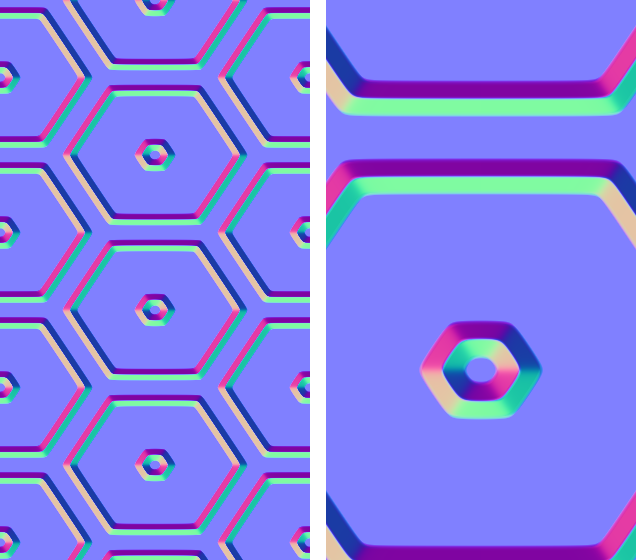
Left, the full canvas; right, a detail of the centre.
Give the GLSL for this texture map, as a Shadertoy shader.

```glsl
const float PLATE_RADIUS = 0.4167;  // row spacing is 1
const float STUD_RADIUS = 0.0693;
const float GROOVE_HALF_WIDTH = 0.0335;
const float GROOVE_SLOPE = 3.7;
const float CORNER_SOFTNESS = 0.012;
const float BEVEL_SOFTNESS = 0.006;

float softMax(float a, float b, float k) {
    return 0.5 * (a + b + sqrt((a - b) * (a - b) + k * k));
}

// Flat-topped hexagon, widened so that two columns span two units
float hexDistance(vec2 p, float softness) {
    p = sqrt(p * p + softness * softness);
    return softMax(p.y, dot(p, vec2(0.75, 0.5)), softness);
}

// Two interleaved lattices form the staggered columns
float honeycomb(vec2 p, float softness) {
    vec2 period = vec2(2.0, 1.0);
    vec2 oddColumn = mod(p + vec2(0.0, 0.5), period) - 0.5 * period;
    vec2 evenColumn = mod(p + vec2(1.0, 0.0), period) - 0.5 * period;
    return min(hexDistance(oddColumn, softness), hexDistance(evenColumn, softness));
}

// V-shaped grooves around each plate and its central stud
float surfaceHeight(vec2 p, float halfWidth, float slope) {
    float d = honeycomb(p, CORNER_SOFTNESS);
    float toGroove = min(abs(d - PLATE_RADIUS), abs(d - STUD_RADIUS));
    return slope * min(toGroove - halfWidth, 0.0);
}

// Central differences soften the bevel edges
vec3 surfaceNormal(vec2 p, float stepSize) {
    vec2 e = vec2(stepSize, 0.0);
    float w = GROOVE_HALF_WIDTH;
    float s = GROOVE_SLOPE;
    vec2 gradient = vec2(
        surfaceHeight(p + e.xy, w, s) - surfaceHeight(p - e.xy, w, s),
        surfaceHeight(p + e.yx, w, s) - surfaceHeight(p - e.yx, w, s)
    ) / (2.0 * stepSize);
    return normalize(vec3(-gradient, 1.0));
}

void mainImage(out vec4 fragColor, in vec2 fragCoord) {
    // Canvas is two units wide, anchored at the top edge
    vec2 p = 2.0 * (fragCoord - vec2(0.0, iResolution.y)) / iResolution.x;
    float stepSize = max(BEVEL_SOFTNESS, 1.0 / iResolution.x);
    vec3 normal = surfaceNormal(p, stepSize);
    fragColor = vec4(0.5 + 0.5 * normal, 1.0);
}
```
